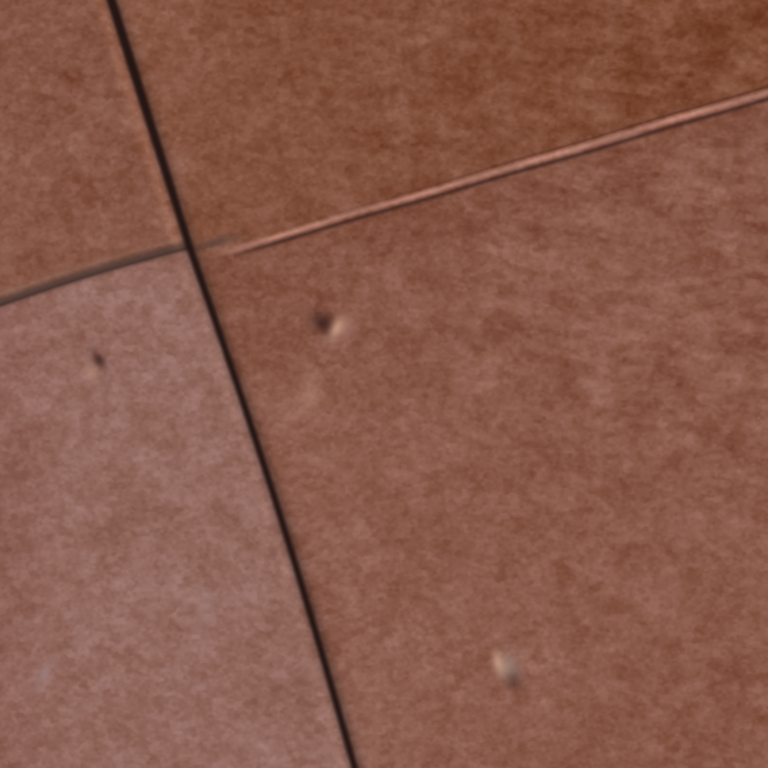
Reproduce this texture procedurally as a Shadertoy shader.

```glsl
const vec2 JUNCTION = vec2(0.247, 0.678);
const float STEEP_SLOPE = 0.317;
const float RIGHT_SLOPE = 0.294;
const float LEFT_SLOPE = 0.305;
const float SEAM_NORMAL = 0.955;

const vec3 TILE_UPPER_LEFT = vec3(0.520, 0.335, 0.270);
const vec3 TILE_UPPER_RIGHT = vec3(0.505, 0.312, 0.235);
const vec3 TILE_LOWER_LEFT = vec3(0.575, 0.412, 0.372);
const vec3 TILE_LOWER_RIGHT = vec3(0.537, 0.350, 0.288);
const vec3 SEAM_DARK = vec3(0.135, 0.080, 0.075);
const vec3 GROUT_GREY = vec3(0.310, 0.235, 0.215);
const vec3 LIP_PINK = vec3(0.750, 0.535, 0.475);
const vec3 PIT_DARK = vec3(0.235, 0.135, 0.120);
const vec3 CHIP_LIGHT = vec3(0.770, 0.600, 0.510);

const float MOTTLE_AMOUNT = 0.098;
const float GRAIN_AMOUNT = 0.095;
const float RIPPLE_AMOUNT = 0.105;

vec3 hash3(vec2 p) {
    vec3 q = fract(p.xyx * vec3(0.1031, 0.1030, 0.0973));
    q += dot(q, q.yxz + 33.33);
    return fract((q.xxy + q.yzz) * q.zyx);
}

// Soft cellular noise: scattered cells blended by distance, centred on zero.
float cells(vec2 p) {
    vec2 base = floor(p);
    float total = 0.0, weight = 0.0;
    for (int j = -1; j <= 1; j++) {
        for (int i = -1; i <= 1; i++) {
            vec2 id = base + vec2(i, j);
            vec3 h = hash3(id + 71.0);
            vec2 d = id + h.xy - p;
            float w = exp(-4.5 * dot(d, d));
            total += w * h.z;
            weight += w;
        }
    }
    return total / weight - 0.5;
}

float band(float d, float halfWidth, float blur) {
    return 1.0 - smoothstep(halfWidth - blur, halfWidth + blur, abs(d));
}

float spot(vec2 p, vec2 centre, vec2 radius, float tilt) {
    vec2 d = p - centre;
    float c = cos(tilt), s = sin(tilt);
    d = vec2(c * d.x + s * d.y, c * d.y - s * d.x) / radius;
    return exp(-dot(d, d));
}

void mainImage(out vec4 fragColor, in vec2 fragCoord) {
    vec2 p = fragCoord / iResolution.xy;
    float blur = max(0.0028, 0.8 / iResolution.y);

    // Signed distances: positive to the right of the steep seam, above the others
    float drop = JUNCTION.y - p.y;
    float bow = 0.007 * max(0.0, sin(3.14159 * drop / JUNCTION.y));
    float steep = (p.x - JUNCTION.x - STEEP_SLOPE * drop - bow) * SEAM_NORMAL;
    float run = p.x - JUNCTION.x;
    float wobble = 0.0005 * sin(p.x * 31.0);
    float rightSeam = (p.y - 0.659 - RIGHT_SLOPE * run - wobble) * SEAM_NORMAL;
    float leftSeam = (p.y - 0.681 - LEFT_SLOPE * run - 0.003 * sin(p.x * 13.0)) * SEAM_NORMAL;
    float onRight = smoothstep(-blur, blur, steep);
    float onLeft = 1.0 - onRight;
    float above = smoothstep(-0.005, 0.005, mix(leftSeam, rightSeam, onRight));

    // Four tiles and their broad shading
    vec3 leftTile = mix(TILE_LOWER_LEFT, TILE_UPPER_LEFT, above);
    vec3 rightTile = mix(TILE_LOWER_RIGHT, TILE_UPPER_RIGHT, above);
    vec3 color = mix(leftTile, rightTile, onRight);
    color += vec3(0.030, 0.035, 0.038) * onRight * above * exp(-steep * 9.0);
    color -= vec3(0.015, 0.020, 0.030) * onRight * above * smoothstep(0.45, 1.0, p.x);
    color -= vec3(0.042, 0.045, 0.050) * onRight * (1.0 - above) * exp(rightSeam * 13.0);
    color -= vec3(0.020, 0.030, 0.030) * onLeft * (1.0 - above) * smoothstep(0.1, 0.0, p.x);
    color += vec3(0.015, 0.022, 0.028) * (1.0 - above) * onRight * spot(p, vec2(0.46, 0.0), vec2(0.22, 0.45), 0.2);

    // Mottled clay and fine grain
    vec2 warp = p + 0.005 * vec2(sin(p.y * 47.0 + p.x * 19.0), sin(p.x * 41.0 - p.y * 23.0));
    float mottle = cells(warp * 13.0) * 0.25 + cells(warp * 34.0 + 9.0) * 0.45 + cells(warp * vec2(65.0, 75.0)) * 0.4;
    float grain = cells(p * vec2(105.0, 140.0)) * 0.65 + cells(p * vec2(200.0, 225.0) + 4.0) * 0.55;
    color += mottle * MOTTLE_AMOUNT * vec3(0.85, 1.0, 1.15);
    color += grain * GRAIN_AMOUNT * vec3(0.85, 0.9, 1.0);

    // Level, slightly drooping ripples that strengthen toward the right
    float rippleZone = onRight * smoothstep(0.25, 0.95, p.x) * smoothstep(0.22, 0.6, p.y);
    vec2 flow = vec2(p.x, p.y + 0.12 * p.x + 0.004 * sin(p.x * 37.0 + p.y * 21.0));
    float streak = cells(flow * vec2(22.0, 78.0)) + 0.6 * cells(flow * vec2(38.0, 130.0) + 17.0);
    color += streak * RIPPLE_AMOUNT * mix(0.12, 0.75, rippleZone) * vec3(0.9, 0.95, 0.95);

    // Raised right seam: pale lip, soft shadow beneath, thin upper rim
    float start = smoothstep(0.020, 0.11, steep) * onRight;
    float far = smoothstep(0.25, 0.9, p.x);
    float lipWidth = mix(0.0042, 0.0052, far);
    float below = rightSeam + lipWidth + 0.0035;
    color = mix(color, SEAM_DARK * 1.6, band(below, 0.0020, 0.0042) * start * 0.80);
    color = mix(color, SEAM_DARK * 2.1, band(rightSeam - lipWidth - 0.002, 0.0010, 0.0034) * start * far * 0.60);
    vec3 lip = LIP_PINK * (0.95 + 0.07 * sin(p.x * 37.0) + 0.12 * grain);
    color = mix(color, lip, band(rightSeam, lipWidth - 0.0015, 0.0038) * start * 0.88);
    color = mix(color, LIP_PINK * 0.9, spot(p, vec2(0.312, 0.676), vec2(0.030, 0.004), 0.28) * onRight * 0.5);
    color = mix(color, GROUT_GREY, spot(p, vec2(0.280, 0.684), vec2(0.032, 0.006), 0.27) * onRight * 0.6);

    // Recessed left seam with a dusty upper edge
    color = mix(color, vec3(0.56, 0.43, 0.38), band(leftSeam - 0.011, 0.003, 0.006) * onLeft * 0.5);
    color = mix(color, GROUT_GREY, band(leftSeam, 0.0055, 0.0055) * onLeft * 0.85);
    color = mix(color, SEAM_DARK * 1.5, band(leftSeam + 0.003, 0.0010, 0.0035) * onLeft * 0.6);

    // Steep seam: warm worn edge, soft shade, then the dark gap
    float edgeGlow = exp(-pow((steep + 0.014) / 0.008, 2.0));
    color += vec3(0.075, 0.055, 0.042) * edgeGlow * mix(0.35, 0.9, above);
    color *= 1.0 - 0.30 * exp(-pow((steep - 0.002) / 0.010, 2.0));
    float gap = mix(0.0037, 0.0054, smoothstep(0.50, 0.95, p.y));
    color = mix(color, SEAM_DARK, band(steep, gap, blur + 0.001) * 0.95);

    // Pits, chips and faint dusty marks
    color = mix(color, PIT_DARK, spot(p, vec2(0.421, 0.579), vec2(0.016, 0.012), -0.6) * 0.85);
    color = mix(color, TILE_LOWER_LEFT * 1.08, spot(p, vec2(0.452, 0.573), vec2(0.010, 0.018), -0.3) * 0.6);
    color = mix(color, CHIP_LIGHT, spot(p, vec2(0.439, 0.573), vec2(0.008, 0.016), -0.5) * 0.9);
    color = mix(color, PIT_DARK, spot(p, vec2(0.129, 0.531), vec2(0.007, 0.013), 0.5) * 0.75);
    color = mix(color, CHIP_LIGHT, spot(p, vec2(0.120, 0.515), vec2(0.011, 0.009), 0.0) * 0.4);
    color = mix(color, PIT_DARK, spot(p, vec2(0.667, 0.118), vec2(0.010, 0.016), 0.4) * 0.6);
    color = mix(color, vec3(0.62, 0.52, 0.48), spot(p, vec2(0.660, 0.132), vec2(0.014, 0.017), 0.2) * 0.8);
    color = mix(color, CHIP_LIGHT, spot(p, vec2(0.649, 0.137), vec2(0.007, 0.015), 0.3) * 0.85);
    color = mix(color, CHIP_LIGHT, spot(p, vec2(0.403, 0.485), vec2(0.014, 0.024), -0.4) * 0.28);
    color = mix(color, vec3(0.65, 0.56, 0.57), spot(p, vec2(0.058, 0.122), vec2(0.009, 0.018), -0.4) * 0.5);
    color = mix(color, vec3(0.63, 0.51, 0.50), spot(p, vec2(0.270, 0.211), vec2(0.014, 0.024), 0.0) * 0.4);

    fragColor = vec4(clamp(color, 0.0, 1.0), 1.0);
}
```
